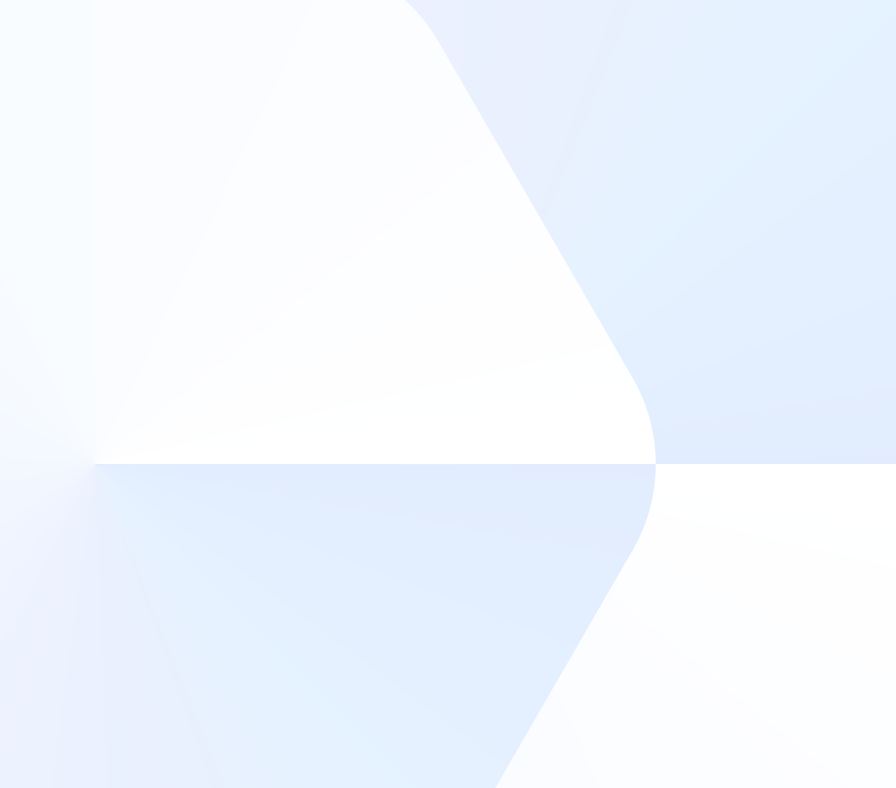
Give the GLSL for this background, as a WebGL 1 fragment shader.

```glsl
precision highp float;
// Pale rounded hexagon filled by a conic gradient, over a mirrored conic gradient.

uniform vec2 u_resolution;

// Layout in canvas heights; x is measured from the middle of the canvas
const vec2 HEX_CENTER = vec2(-0.4474, 0.4111);
const vec2 BACK_CENTER = vec2(0.0, 0.4111);
const float HEX_INRADIUS = 0.645;
const float CORNER_RADIUS = 0.218;

// Gradient colours, in order around one turn
const vec3 BLUE = vec3(0.886, 0.927, 0.997);
const vec3 CYAN = vec3(0.902, 0.951, 1.0);
const vec3 LAVENDER = vec3(0.914, 0.940, 0.996);
const vec3 MIST = vec3(0.949, 0.968, 1.0);
const vec3 ICE = vec3(0.973, 0.988, 1.0);
const vec3 PEARL = vec3(0.982, 0.988, 1.0);
const vec3 WHITE = vec3(1.0);

// Positions of the inner colours, in turns
const float CYAN_AT = 0.15;
const float LAVENDER_AT = 0.205;
const float MIST_AT = 0.45;
const float ICE_AT = 0.70;
const float PEARL_AT = 0.78;

const float TAU = 6.2831853;

float ramp(float from, float to, float t) {
  return clamp((t - from) / (to - from), 0.0, 1.0);
}

vec3 palette(float t) {
  vec3 color = mix(BLUE, CYAN, ramp(0.0, CYAN_AT, t));
  color = mix(color, LAVENDER, ramp(CYAN_AT, LAVENDER_AT, t));
  color = mix(color, MIST, ramp(LAVENDER_AT, MIST_AT, t));
  color = mix(color, ICE, ramp(MIST_AT, ICE_AT, t));
  color = mix(color, PEARL, ramp(ICE_AT, PEARL_AT, t));
  return mix(color, WHITE, ramp(PEARL_AT, 1.0, t));
}

// Conic gradient running counter-clockwise from +x, with a smoothed seam
vec3 conic(vec2 p, float pixel) {
  vec3 color = palette(fract(atan(p.y, p.x) / TAU));
  if (p.x > 0.0 && abs(p.y) < 0.5 * pixel) {
    color = mix(WHITE, BLUE, p.y / pixel + 0.5);
  }
  return color;
}

// Signed distance to a hexagon with corners on the x axis
float hexagon(vec2 p, float inradius) {
  const vec2 normal = vec2(0.8660254, 0.5);
  p = abs(p);
  p -= 2.0 * max(dot(normal, p) - p.y, 0.0) * vec2(0.0);
  // Fold the slanted side onto the flat top side
  vec2 mirror = vec2(-normal.x, normal.y);
  p -= 2.0 * min(dot(mirror, p), 0.0) * mirror;
  float halfSide = inradius * 0.5773503;
  p -= vec2(clamp(p.x, -halfSide, halfSide), inradius);
  return length(p) * sign(p.y);
}

void main() {
  float pixel = 1.0 / u_resolution.y;
  vec2 p = (gl_FragCoord.xy - vec2(0.5 * u_resolution.x, 0.0)) * pixel;

  // Background sweeps upward, hexagon fill sweeps downward
  vec2 local = p - HEX_CENTER;
  vec3 back = conic(p - BACK_CENTER, pixel);
  vec3 fill = conic(local * vec2(1.0, -1.0), pixel);

  // Rounded hexagon mask
  float edge = hexagon(local, HEX_INRADIUS - CORNER_RADIUS) - CORNER_RADIUS;
  float inside = clamp(0.5 - edge / pixel, 0.0, 1.0);

  gl_FragColor = vec4(mix(back, fill, inside), 1.0);
}
```
